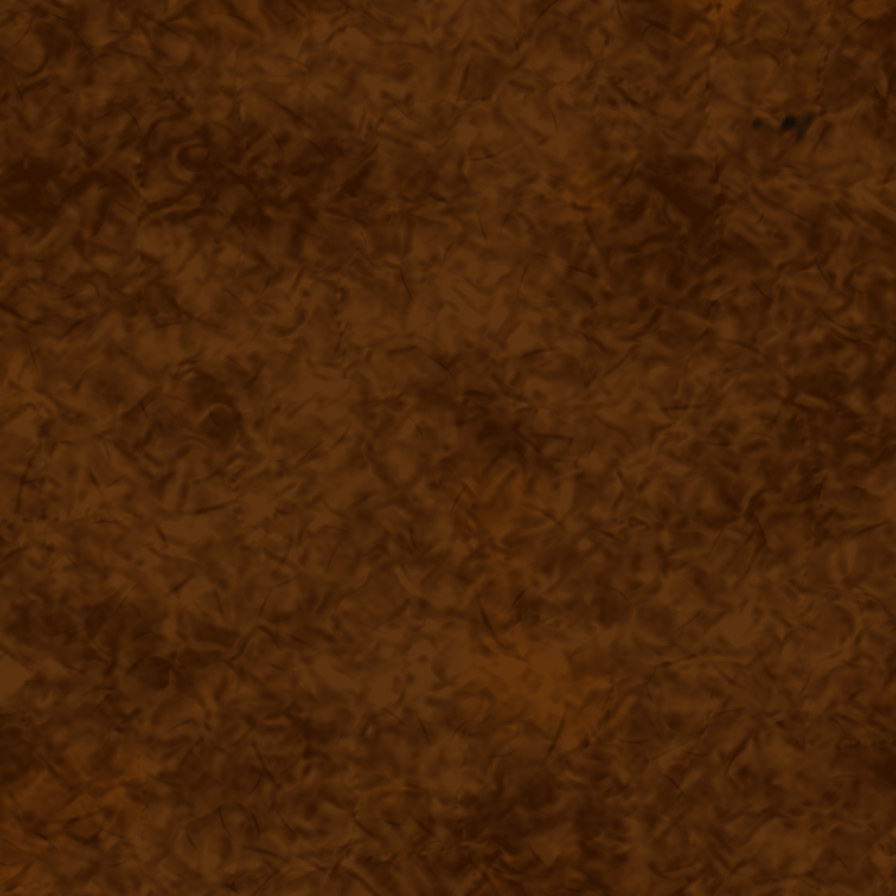
A WebGL 1 fragment shader for this texture:

```glsl
precision highp float;
uniform vec2 u_resolution;

const vec3 DARK_BROWN = vec3(0.198, 0.080, 0.004);
const vec3 LIGHT_BROWN = vec3(0.356, 0.192, 0.052);
const vec3 RUST_TINT = vec3(0.025, 0.003, -0.014);
const vec3 SOOT = vec3(0.055, 0.040, 0.015);

float hash(vec2 p) {
  vec3 q = fract(vec3(p.xyx) * 0.1031);
  q += dot(q, q.yzx + 33.33);
  return fract((q.x + q.y) * q.z);
}

float noise(vec2 p) {
  vec2 cell = floor(p);
  vec2 f = fract(p);
  f = f * f * (3.0 - 2.0 * f);
  float low = mix(hash(cell), hash(cell + vec2(1.0, 0.0)), f.x);
  float high = mix(hash(cell + vec2(0.0, 1.0)), hash(cell + vec2(1.0)), f.x);
  return mix(low, high, f.y);
}

vec2 rotate(vec2 p, float angle) {
  float c = cos(angle), s = sin(angle);
  return vec2(c * p.x - s * p.y, s * p.x + c * p.y);
}

// Broad cloudy patches, slightly wider than tall
float patches(vec2 p) {
  float sum = 0.0, weight = 1.0;
  vec2 q = p * vec2(5.5, 7.5) + 20.0;
  for (int i = 0; i < 3; i++) {
    sum += weight * noise(q);
    q = rotate(q, 0.3) * 2.2 + 17.0;
    weight *= 0.55;
  }
  return sum / 1.8525;
}

// Short dark flecks from two crossed, stretched noises
float flecks(vec2 p) {
  vec2 warp = vec2(noise(p * 28.0 + 40.0), noise(p * 28.0 + 90.0)) - 0.5;
  vec2 q = p + warp * 0.025;
  vec2 stretch = vec2(52.0, 96.0);
  float rising = noise(rotate(q, -0.75) * stretch + 200.0);
  float falling = noise(rotate(q, 0.55) * stretch + 300.0);
  return min(rising, falling);
}

// Curved tapering fibres, mostly lying flat
float fibres(vec2 p, float density, float seed) {
  vec2 q = p * density;
  vec2 cell = floor(q);
  float ink = 0.0;
  for (int y = -1; y <= 1; y++) {
    for (int x = -1; x <= 1; x++) {
      vec2 id = cell + vec2(float(x), float(y));
      vec2 key = id + seed;
      vec2 center = id + vec2(hash(key), hash(key + 31.0));
      vec2 d = rotate(q - center, (hash(key + 57.0) - 0.5) * 2.6);
      float along = d.x / mix(0.25, 0.6, hash(key + 83.0));
      d.y += (hash(key + 71.0) - 0.5) * 0.25 * along * along;
      float taper = max(1.0 - along * along, 0.0);
      float line = 1.0 - smoothstep(0.0, 0.065, abs(d.y));
      float strength = smoothstep(0.3, 0.9, hash(key + 97.0));
      ink = max(ink, line * taper * strength);
    }
  }
  return ink;
}

// Broken rows of raised crumbs
float crumbs(vec2 p, float seed) {
  float row = p.y * 8.0 + 0.5 * noise(p * vec2(9.0, 3.0) + seed);
  float distanceToRow = abs(fract(row) - 0.5) / 8.0;
  float band = 1.0 - smoothstep(0.001, 0.007, distanceToRow);
  float gaps = smoothstep(0.5, 0.75, noise(vec2(p.x * 10.0, floor(row) * 7.0 + seed)));
  vec2 q = p * 170.0 + seed;
  float relief = noise(q) - noise(q + vec2(-0.5, 0.6));
  return band * gaps * relief;
}

// Small cluster of black marks
float sootMarks(vec2 p) {
  vec2 d = rotate(p - vec2(0.865, 0.855), -0.2) / vec2(0.062, 0.026);
  float area = 1.0 - smoothstep(0.3, 1.1, length(d));
  float marks = noise(rotate(p, 0.5) * vec2(95.0, 55.0) + 60.0);
  return area * smoothstep(0.45, 0.8, marks);
}

void main() {
  vec2 p = gl_FragCoord.xy / u_resolution;

  float tone = 0.61;
  tone += 1.2 * (patches(p) - 0.5);
  tone += 1.05 * (flecks(p) - 0.39);
  tone += 0.28 * (noise(p * 140.0 + 11.0) - 0.5);
  tone -= 0.42 * fibres(p, 13.0, 5.0);
  tone -= 0.32 * fibres(p + 0.37, 22.0, 140.0);
  tone += 0.55 * (crumbs(p, 12.0) + crumbs(p.yx, 64.0));
  tone = clamp(tone, 0.0, 1.05);

  vec3 color = mix(DARK_BROWN, LIGHT_BROWN, tone);
  color += RUST_TINT * smoothstep(0.55, 0.9, noise(p * 9.0 + 70.0)) * tone;
  color = mix(color, SOOT, 0.9 * sootMarks(p));
  gl_FragColor = vec4(color, 1.0);
}
```
